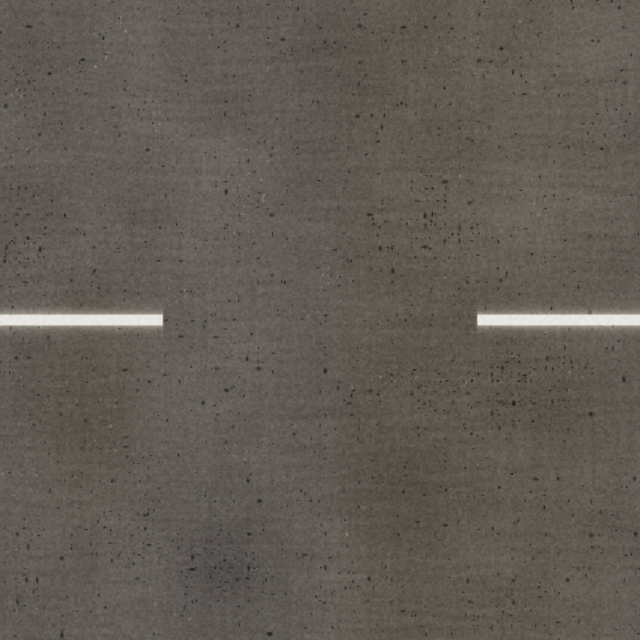
Give the GLSL for this texture, as a Shadertoy shader.

```glsl
// Weathered brown-grey concrete with two slim light strips at its side edges.
// Stains are soft ellipses over layered gradient noise, stretched noise gives
// the trowel streaks, and hashed grid cells scatter the small dark pits.

vec2 hash2(vec2 p) {
    vec3 q = fract(p.xyx * vec3(0.1031, 0.1030, 0.0973));
    q += dot(q, q.yzx + 33.33);
    return fract((q.xx + q.yz) * q.zy);
}

float gradientNoise(vec2 p) {
    vec2 i = floor(p), f = fract(p);
    vec2 u = f * f * f * (f * (f * 6.0 - 15.0) + 10.0);
    vec2 o = vec2(0.0, 1.0);
    float a = dot(hash2(i) * 2.0 - 1.0, f);
    float b = dot(hash2(i + o.yx) * 2.0 - 1.0, f - o.yx);
    float c = dot(hash2(i + o.xy) * 2.0 - 1.0, f - o.xy);
    float d = dot(hash2(i + o.yy) * 2.0 - 1.0, f - o.yy);
    return mix(mix(a, b, u.x), mix(c, d, u.x), u.y);
}

float fbm(vec2 p) {
    float sum = 0.0, amp = 0.6;
    for (int i = 0; i < 5; i++) {
        sum += amp * gradientNoise(p);
        p = mat2(1.6, 1.2, -1.2, 1.6) * p + 17.3;
        amp *= 0.55;
    }
    return sum;
}

float blob(vec2 p, vec2 centre, vec2 radius) {
    vec2 d = (p - centre) / radius;
    return exp(-dot(d, d));
}

// Areas where pits gather
float pitDensity(vec2 p) {
    float d = 0.035 + 0.16 * max(fbm(p * 6.0 + 40.0), 0.0);
    d += 0.24 * blob(p, vec2(0.68, 0.64), vec2(0.05, 0.08));
    d += 0.20 * blob(p, vec2(0.67, 0.40), vec2(0.05, 0.03));
    d += 0.20 * blob(p, vec2(0.82, 0.38), vec2(0.07, 0.05));
    d += 0.28 * blob(p, vec2(0.20, 0.18), vec2(0.04, 0.06));
    d += 0.26 * blob(p, vec2(0.34, 0.12), vec2(0.06, 0.04));
    d += 0.20 * blob(p, vec2(0.03, 0.60), vec2(0.03, 0.14));
    d += 0.18 * blob(p, vec2(0.04, 0.87), vec2(0.05, 0.04));
    d += 0.14 * blob(p, vec2(0.82, 0.07), vec2(0.07, 0.04));
    return d;
}

// One pit at most per cell, over three cell sizes
float pits(vec2 p, float pixel) {
    float cover = 0.0, density = pitDensity(p);
    for (int i = 0; i < 3; i++) {
        float cells = 58.0 + 38.0 * float(i);
        vec2 q = p * cells + 7.7 * float(i);
        vec2 id = floor(q);
        vec2 pick = hash2(id + 91.0);
        vec2 shape = hash2(id + 27.0);
        vec2 d = fract(q) - mix(vec2(0.35), vec2(0.65), hash2(id + 5.0));
        d *= mix(vec2(0.65, 1.5), vec2(1.5, 0.65), shape.x);
        float edge = length(d) + 0.12 * gradientNoise(q * 4.0);
        float soft = 0.06 + pixel * cells;
        float pit = 1.0 - smoothstep(-soft, soft, edge - mix(0.09, 0.21, shape.y));
        cover = max(cover, pit * step(pick.x, density) * mix(0.35, 1.0, pick.y));
    }
    return cover;
}

void mainImage(out vec4 fragColor, in vec2 fragCoord) {
    vec2 p = fragCoord / iResolution.xy;
    float pixel = 1.0 / min(iResolution.x, iResolution.y);
    vec2 w = p + 0.025 * vec2(fbm(p * 5.0), fbm(p * 5.0 + 30.0));

    // Broad stains: tone darkens or lifts, warmth shifts grey to brown
    float dark = 0.6 * blob(w, vec2(0.62, 0.33), vec2(0.13, 0.18))
               + 0.5 * blob(w, vec2(0.84, 0.37), vec2(0.09, 0.06))
               + 0.5 * blob(w, vec2(0.15, 0.36), vec2(0.07, 0.14))
               + 0.5 * blob(w, vec2(0.36, 0.10), vec2(0.09, 0.10))
               + 0.4 * blob(w, vec2(0.55, 0.90), vec2(0.12, 0.08))
               + 0.4 * blob(w, vec2(0.83, 0.07), vec2(0.08, 0.06));
    float light = 0.5 * blob(w, vec2(0.87, 0.70), vec2(0.08, 0.10))
                + 0.35 * blob(w, vec2(0.30, 0.72), vec2(0.14, 0.14))
                + 0.35 * blob(w, vec2(0.90, 0.92), vec2(0.16, 0.10))
                + 0.3 * blob(w, vec2(0.35, 0.43), vec2(0.14, 0.15));
    float warm = smoothstep(0.42, 0.66, w.x) - 0.6 * smoothstep(0.88, 1.0, w.x)
               + blob(w, vec2(0.14, 0.37), vec2(0.09, 0.20))
               - 0.5 * blob(w, vec2(0.33, 0.10), vec2(0.12, 0.12));

    // Mottling, streaks in both directions and fine grain
    float tone = 0.055 * (light - dark) + 0.055 * fbm(p * 7.0);
    tone += 0.035 * gradientNoise(w * vec2(7.0, 95.0));
    tone += 0.020 * gradientNoise(w * vec2(80.0, 6.0) + 50.0);
    tone += 0.045 * gradientNoise(p * 105.0) + 0.065 * gradientNoise(p * 215.0 + 9.0);
    vec3 colour = vec3(0.382, 0.356, 0.328) + tone;
    colour += vec3(0.004, -0.001, -0.016) * (warm - 0.4);

    // Pits and a few pale chips
    colour *= 1.0 - 0.62 * pits(p, pixel);
    float chips = smoothstep(0.28, 0.5, gradientNoise(p * 130.0 + 70.0));
    colour += 0.12 * chips * smoothstep(0.0, 0.3, fbm(p * 9.0 + 11.0));

    // Light strips mirrored about the centre, with a narrow halo
    vec2 side = vec2(0.246 - abs(p.x - 0.5), abs(p.y - 0.5) - 0.0083);
    float along = smoothstep(-pixel, pixel, -side.x);
    float halo = exp(-max(side.y, 0.0) / 0.0065) * smoothstep(-0.003, 0.001, -side.x);
    colour += vec3(0.27, 0.265, 0.25) * halo;
    float strip = along * (1.0 - smoothstep(-1.2 * pixel, 1.2 * pixel, side.y));
    vec3 lamp = vec3(0.91, 0.90, 0.885) + 0.04 * gradientNoise(p * 150.0);
    fragColor = vec4(clamp(mix(colour, lamp, strip), 0.0, 1.0), 1.0);
}
```
